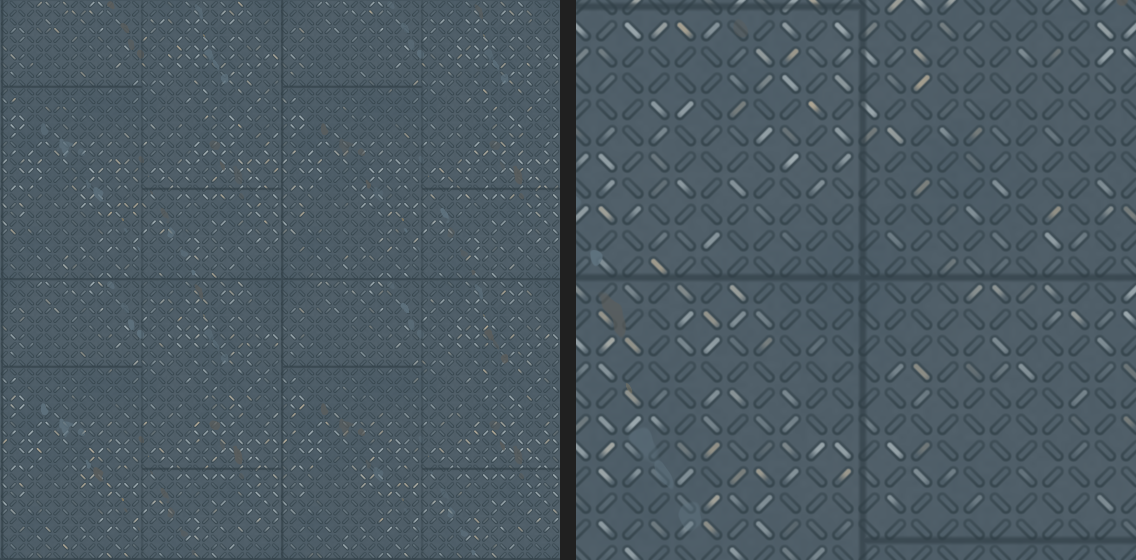
Left, the full canvas; right, a detail of the centre.
Give the GLSL for this texture, as a WebGL 1 fragment shader.

```glsl
precision highp float;
// Blue-grey tread plate: 64 x 64 raised lugs in alternating diagonals, on a
// 2 x 2 repeat of staggered panels. Hashes choose the worn lugs; looped spots
// form scuffs that keep their place in each repeat but change colour.
uniform vec2 u_resolution;

float hash(vec2 p) {
  vec3 q = fract(p.xyx * 0.1031);
  q += dot(q, q.yzx + 33.33);
  return fract((q.x + q.y) * q.z);
}

// Value noise that wraps after the given number of cells
float noise(vec2 p, float period) {
  vec2 i = floor(p), f = fract(p);
  f = f * f * (3.0 - 2.0 * f);
  vec2 a = mod(i, period), b = mod(i + 1.0, period);
  return mix(mix(hash(a), hash(vec2(b.x, a.y)), f.x),
             mix(hash(vec2(a.x, b.y)), hash(b), f.x), f.y);
}

// Distance to the nearest whole number
float wrapDist(float x) {
  return abs(fract(x + 0.5) - 0.5);
}

// Lugs: a dark rim around a paler ridge, some rubbed bright
vec3 treadPlate(vec3 steel, vec2 uv) {
  vec2 g = uv * 64.0, id = floor(g), q = fract(g) - 0.5;
  vec2 lug = mod(id, 32.0);
  float soft = max(0.05, 40.0 / u_resolution.x);
  vec2 along = vec2(mod(id.x + id.y, 2.0) * 2.0 - 1.0, 1.0) * 0.7071;
  vec2 r = vec2(dot(q, along), dot(q, vec2(-along.y, along.x)));
  float d = length(vec2(max(abs(r.x) - 0.3, 0.0), r.y));
  float rim = 1.0 - smoothstep(0.2 - soft, 0.2 + soft, d);
  float ridge = 1.0 - smoothstep(0.09 - soft, 0.09 + soft, d);

  vec3 col = mix(steel, vec3(0.215, 0.275, 0.305), rim * (0.8 - 0.5 * q.y));
  col = mix(col, steel * 1.04, ridge * 0.9);
  float wear = hash(lug + 7.0) * 0.65 + noise(uv * 10.0, 5.0) * 0.45;
  float glint = smoothstep(0.55, 0.95, wear) * (0.8 + 0.2 * hash(id));
  vec3 bare = mix(vec3(0.62, 0.67, 0.69), vec3(0.70, 0.66, 0.58),
                  smoothstep(0.6, 1.0, hash(id + 31.0)));
  float rubbed = smoothstep(-0.35, 0.15, r.x + hash(lug + 3.0) * 0.4 - 0.1);
  return mix(col, bare, ridge * glint * rubbed);
}

// Scuffs: chains of ragged spots running down to the right
vec3 addScuffs(vec3 col, vec2 t, vec2 tile) {
  float ragged = noise(t * 64.0, 64.0) - 0.5;
  for (int i = 0; i < 28; i++) {
    float n = float(i), chain = floor(n / 4.0), k = n - chain * 4.0;
    vec2 jitter = vec2(hash(vec2(n, 5.0)), hash(vec2(n, 9.0))) - 0.5;
    vec2 centre = vec2(hash(vec2(chain, 21.0)), hash(vec2(chain, 47.0)));
    centre += (k - 1.5) * vec2(0.04, -0.065) + jitter * 0.06;
    vec2 d = fract(t - centre + 0.5) - 0.5;
    vec2 r = vec2(dot(d, vec2(0.5, -0.87)), dot(d, vec2(0.87, 0.5)));
    float size = mix(0.008, 0.03, hash(vec2(n, 63.0)));
    r.y *= mix(1.0, 3.0, hash(vec2(n, 71.0)));
    float spot = 1.0 - smoothstep(0.65, 0.95, length(r) / size + ragged * 1.2);

    float kind = hash(vec2(chain + 11.0, tile.x + tile.y * 2.0 + 80.0));
    vec3 tint = mix(vec3(0.38, 0.46, 0.51), vec3(0.36, 0.365, 0.355),
                    step(0.5, kind));
    tint = mix(tint, vec3(0.46, 0.37, 0.25), step(0.93, kind));
    tint = mix(tint, vec3(0.58, 0.51, 0.38), step(size, 0.0095));
    float cover = 0.3 + 0.5 * hash(vec2(n + 17.0, tile.x + tile.y * 2.0));
    col = mix(col, tint, spot * cover);
  }
  return col;
}

// Seams: two columns, each crossed at its own height
vec3 addSeams(vec3 col, vec2 t, float column) {
  float dx = wrapDist(t.x * 2.0 - 0.016) * 0.5;
  float nearMiddle = step(0.25, abs(wrapDist(t.x - 0.008)));
  float dy = min(wrapDist(t.y - 0.003),
                 abs(t.y - mix(0.690, 0.3255, column)));
  float upright = (1.0 - smoothstep(0.001, 0.007, dx)) * (0.65 - 0.3 * nearMiddle);
  float level = (1.0 - smoothstep(0.001, 0.007, dy)) * 0.65;
  return mix(col, vec3(0.19, 0.245, 0.275), max(upright, level));
}

void main() {
  vec2 uv = gl_FragCoord.xy / u_resolution;
  vec2 t = fract(uv * 2.0), tile = floor(uv * 2.0);
  float column = step(0.5, fract(t.x - 0.008));
  float panel = column * 2.0 + step(mix(0.690, 0.3255, column), t.y);

  // Painted steel with faint panel, cloud and grain variation
  vec3 steel = vec3(0.31, 0.37, 0.41);
  steel += (hash(vec2(panel, 13.0)) - 0.5) * 0.012;
  steel += (noise(t * 8.0, 8.0) - 0.5) * vec3(0.018, 0.012, 0.008);
  steel += (noise(t * 128.0, 128.0) - 0.5) * 0.012;

  vec3 col = treadPlate(steel, uv);
  col = addScuffs(col, t, tile);
  col = addSeams(col, t, column);
  gl_FragColor = vec4(col, 1.0);
}
```
